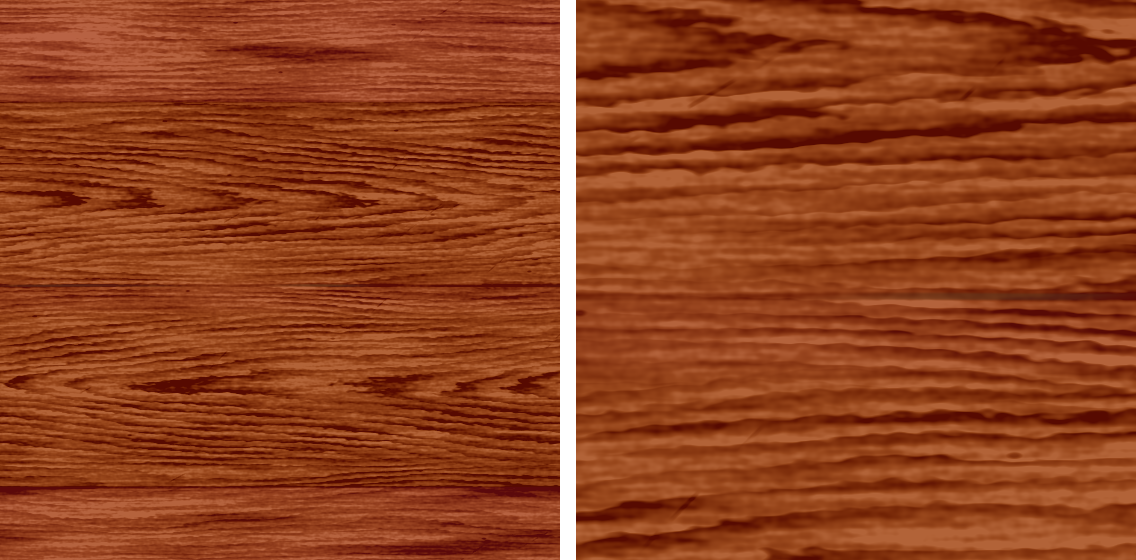
Left: the whole. Right: its middle third, enlarged.
A WebGL 2 fragment shader for this texture:

```glsl
#version 300 es
precision highp float;
// Varnished red-brown boards with horizontal grain, one seamless tile.
// Two boards carry nested growth-ring arrows, a third wraps around the tile edge;
// rings are contours of a warped phase, fibres are stretched periodic noise.
uniform vec2 u_resolution;
out vec4 fragColor;

const vec3 UMBER  = vec3(0.34, 0.04, 0.005);
const vec3 RUST   = vec3(0.45, 0.14, 0.02);
const vec3 BROWN  = vec3(0.53, 0.215, 0.065);
const vec3 AMBER  = vec3(0.60, 0.28, 0.11);
const vec3 HONEY  = vec3(0.70, 0.39, 0.22);
const vec3 ROSE   = vec3(0.02, -0.005, 0.045);    // tint of the wrapping board
const vec3 SEAMS  = vec3(0.130, 0.490, 0.818);    // board joints, bottom to top
const vec2 AXES   = vec2(0.310, 0.642);           // centre lines of the arrows
const float TIPS       = 6.0;     // arrows along one board
const float RINGS      = 72.0;    // grain lines per canvas height
const float TIP_RADIUS = 0.020;
const float BASE_TONE  = 0.85;
const float RING_DEPTH = 0.66;
const float FIBRE      = 0.24;
const int SCRATCHES    = 16;

vec2 hash2(vec2 p) {
  vec3 q = fract(vec3(p.xyx) * vec3(0.1031, 0.1030, 0.0973));
  q += dot(q, q.yzx + 33.33);
  return fract((q.xx + q.yz) * q.zy);
}

float corner(vec2 cell, vec2 offset, vec2 period) {
  float angle = 6.2832 * hash2(mod(cell, period) + 0.37 * period.yx).x;
  return dot(vec2(cos(angle), sin(angle)), offset);
}

// Gradient noise with whole-number frequency, so that it tiles
float noise(vec2 uv, vec2 freq) {
  vec2 p = uv * freq, i = floor(p), f = p - i;
  vec2 s = f * f * f * (f * (f * 6.0 - 15.0) + 10.0), e = vec2(1, 0);
  return 1.4 * mix(
    mix(corner(i, f, freq), corner(i + e, f - e, freq), s.x),
    mix(corner(i + e.yx, f - e.yx, freq), corner(i + 1.0, f - 1.0, freq), s.x), s.y);
}

// Late wood: darkens slowly towards a crisp edge
float ring(float phase, float start) {
  float f = fract(phase), edge = clamp(fwidth(phase), 0.16, 0.4);
  return smoothstep(start, 1.0 - edge, f) * (1.0 - smoothstep(1.0 - edge, 1.0, f));
}

vec3 woodColor(float tone) {
  float t = clamp(tone, 0.0, 1.0) * 4.0;
  vec3 c = mix(UMBER, RUST, clamp(t, 0.0, 1.0));
  c = mix(c, BROWN, clamp(t - 1.0, 0.0, 1.0));
  c = mix(c, AMBER, clamp(t - 2.0, 0.0, 1.0));
  return mix(c, HONEY, clamp(t - 3.0, 0.0, 1.0));
}

// Thin broken scratches rising to the right, and a few small dark pits
float wear(vec2 uv) {
  float mark = 0.0, gaps = smoothstep(-0.2, 0.4, noise(uv, vec2(70.0)));
  for (int i = 0; i < SCRATCHES; i++) {
    vec2 h = hash2(vec2(float(i) + 3.0, 17.0)), k = hash2(vec2(41.0, float(i) + 5.0));
    vec2 d = fract(uv - h + 0.5) - 0.5;
    float angle = mix(0.35, 0.85, k.x);
    vec2 dir = vec2(cos(angle), sin(angle));
    float along = dot(d, dir), across = abs(dot(d, vec2(-dir.y, dir.x)));
    float reach = mix(0.02, 0.07, k.y);
    mark += 0.3 * gaps * smoothstep(0.002, 0.0004, across) * smoothstep(reach, 0.5 * reach, abs(along));
  }
  vec2 cell = floor(uv * 11.0), h = hash2(cell + 7.0);
  vec2 d = (fract(uv * 11.0) - 0.2 - 0.6 * h) / 11.0;
  float pit = smoothstep(0.0035, 0.001, length(d * vec2(0.6, 1.3)));
  return mark + 0.5 * pit * step(0.84, hash2(cell + 91.0).y);
}

void main() {
  vec2 uv = gl_FragCoord.xy / u_resolution;

  // Boards: lower arrows point left, upper arrows point right
  float upper = step(SEAMS.y, uv.y), heading = 2.0 * upper - 1.0;
  float outer = 1.0 - step(SEAMS.x, uv.y) * step(uv.y, SEAMS.z);
  float off = uv.y - mix(AXES.x, AXES.y, upper) + 0.008 * noise(uv, vec2(3, 5));

  // Ring phase, bent by broad warps and frayed by fine ones
  float warp = 1.0 * noise(uv, vec2(2, 9)) + 0.4 * noise(uv, vec2(3, 34));
  float fray = 0.22 * noise(uv, vec2(12, 110)) + 0.16 * noise(uv, vec2(70, 210));
  float bend = sqrt(off * off + TIP_RADIUS * TIP_RADIUS) - TIP_RADIUS;
  float arrows = ring(TIPS * uv.x * heading + RINGS * bend + warp + fray, 0.25);
  float lines = ring(RINGS * uv.y + 1.8 * warp + fray, 0.2);
  float straight = max(outer, smoothstep(0.10, 0.145, abs(off) + 0.015 * warp));
  float grain = mix(arrows, lines * 0.85, straight);

  // Heavier grain at the tips and on the side of each board away from the middle joint
  float heavy = (1.0 - outer) * smoothstep(-0.02, 0.07, off * heading);
  float tip = (1.0 - outer) * exp(-off * off / 0.0005);
  float strength = 0.78 + 0.28 * heavy + 0.4 * tip + 0.8 * noise(uv, vec2(4, 23));
  strength = clamp(strength, 0.2, 1.5) * mix(1.0, 0.7, outer);

  // Tone: rings, broad shading, long streaks and fine fibres
  float tone = BASE_TONE - RING_DEPTH * grain * strength - 0.07 * heavy;
  tone += 0.16 * noise(uv, vec2(3, 6)) + 0.20 * noise(uv, vec2(2, 42));
  tone += FIBRE * (noise(uv, vec2(5, 130)) + 0.9 * noise(uv, vec2(14, 230)));
  tone += FIBRE * (0.7 * noise(uv, vec2(80, 250)) + 0.35 * noise(uv, vec2(190, 240)));
  tone -= 0.6 * outer * smoothstep(0.15, 0.6, noise(uv + vec2(0.3, 0.0), vec2(2, 25)));
  tone -= wear(uv);

  // Joints: a soft shade around a thin uneven line
  vec3 gap = abs(uv.y + 0.001 * noise(uv, vec2(5, 4)) - SEAMS);
  vec3 weight = vec3(0.65, 0.55, 0.35);
  float broken = 0.75 + 0.5 * noise(uv, vec2(7, 3));
  tone -= broken * dot(weight, smoothstep(0.0035, 0.0008, gap));
  tone -= 0.25 * dot(weight, smoothstep(0.03, 0.0, gap));
  tone -= 0.4 * broken * smoothstep(0.006, 0.001, abs(uv.y - SEAMS.y + 0.022));

  // Colour: rosy outer board, greyish dust in the middle joint
  vec3 color = woodColor(tone);
  float blush = outer * (0.75 + 0.5 * noise(uv, vec2(2, 7)));
  blush += 0.35 * smoothstep(0.04, 0.01, abs(uv.y - SEAMS.y + 0.02));
  color += ROSE * blush;
  float dust = smoothstep(0.003, 0.001, gap.y) * smoothstep(0.0, 0.5, noise(uv, vec2(4, 30)));
  color = mix(color, vec3(0.36, 0.24, 0.14), 0.5 * dust);
  fragColor = vec4(clamp(color, 0.0, 1.0), 1.0);
}
```
